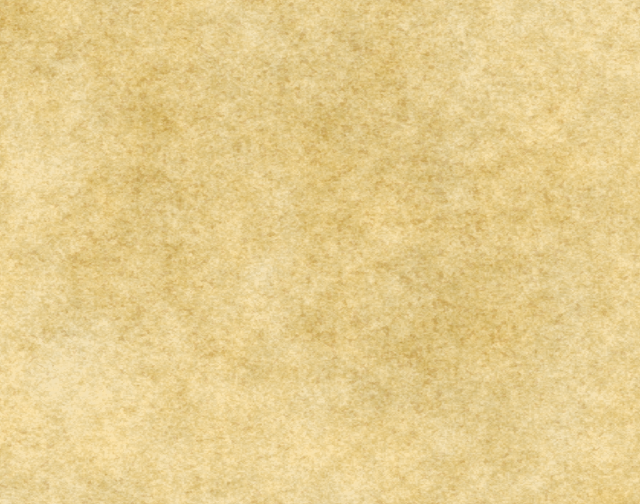
This texture is drawn by a Shadertoy shader. Its source:

```glsl
// Aged parchment: soft golden stains, cloudy mottling and crisp fibrous grain.

const vec3 PAPER = vec3(0.902, 0.806, 0.561);
const vec3 TONE_STEP = vec3(0.024, 0.030, 0.049);  // colour change per unit of tone
const vec3 HUE_STEP = vec3(0.011, 0.001, -0.018);  // warm against cool drift
const vec3 FLECK_LOSS = vec3(0.040, 0.066, 0.076); // what a brown fleck absorbs

float hash(vec2 cell) {
    vec3 p = fract(vec3(cell.xyx) * 0.1031);
    p += dot(p, p.yzx + 33.33);
    return fract((p.x + p.y) * p.z);
}

// Smooth value noise from -1 to 1
float noise(vec2 p) {
    vec2 cell = floor(p);
    vec2 f = fract(p);
    f = f * f * (3.0 - 2.0 * f);
    float low = mix(hash(cell), hash(cell + vec2(1, 0)), f.x);
    float high = mix(hash(cell + vec2(0, 1)), hash(cell + vec2(1, 1)), f.x);
    return 2.0 * mix(low, high, f.y) - 1.0;
}

// Rotated octaves, normalised to -1 to 1
float fbm(vec2 p, int octaves, float gain) {
    mat2 turn = mat2(0.8, 0.6, -0.6, 0.8);
    float sum = 0.0, total = 0.0, weight = 1.0;
    for (int i = 0; i < octaves; i++) {
        sum += weight * noise(p);
        total += weight;
        weight *= gain;
        p = turn * p * 2.03 + 17.3;
    }
    return sum / total;
}

float blot(vec2 p, vec2 centre, vec2 radius) {
    vec2 d = (p - centre) / radius;
    return exp(-dot(d, d));
}

// Broad pale and dark areas of the sheet
float stains(vec2 p) {
    p += 0.08 * vec2(fbm(p * 5.0, 4, 0.6), fbm(p * 5.0 + 40.0, 4, 0.6));
    float pale = blot(p, vec2(0.03, 0.50), vec2(0.16, 0.20))
               + blot(p, vec2(0.16, 0.17), vec2(0.20, 0.22))
               + blot(p, vec2(1.16, 0.88), vec2(0.25, 0.20))
               + blot(p, vec2(0.65, 0.07), vec2(0.22, 0.14))
               + blot(p, vec2(1.20, 0.20), vec2(0.16, 0.18));
    float dark = blot(p, vec2(0.07, 0.96), vec2(0.22, 0.12))
               + blot(p, vec2(0.28, 0.70), vec2(0.13, 0.20))
               + blot(p, vec2(0.58, 0.74), vec2(0.20, 0.20))
               + blot(p, vec2(0.95, 0.34), vec2(0.22, 0.16))
               + blot(p, vec2(1.17, 0.59), vec2(0.11, 0.13));
    return pale - 0.9 * dark;
}

// Short fibres, slightly longer across than up, over a fine tooth
float grain(vec2 p) {
    float coarse = noise(p * vec2(95.0, 125.0) + 9.0);
    float fibre = noise(p * vec2(190.0, 260.0));
    float tooth = noise(p * vec2(330.0, 390.0) + 31.0);
    return 0.60 * coarse + 1.15 * fibre + 1.05 * tooth;
}

void mainImage(out vec4 fragColor, in vec2 fragCoord) {
    vec2 p = fragCoord / iResolution.y;

    // Tone, from the broadest features to the finest
    float broad = 1.05 * stains(p) + 1.5 * fbm(p * 4.0 + 3.0, 5, 0.55);
    float mottle = 2.5 * fbm(p * vec2(20.0, 23.0) + 60.0, 4, 0.9);
    float tone = broad + mottle + grain(p);

    // Brown flecks gather in the darker parts
    float speck = fbm(p * vec2(95.0, 120.0) + 120.0, 2, 0.9);
    float fleck = smoothstep(0.15, 0.75, speck - 0.12 * (broad + mottle));

    // Hue drifts in clouds and from grain to grain
    float hue = 1.8 * fbm(p * 9.0 + 200.0, 4, 0.7)
              + 0.9 * noise(p * vec2(150.0, 190.0) + 75.0);

    vec3 colour = PAPER + TONE_STEP * clamp(tone, -3.8, 2.6) + HUE_STEP * hue;
    colour -= FLECK_LOSS * fleck;

    fragColor = vec4(colour, 1.0);
}
```
